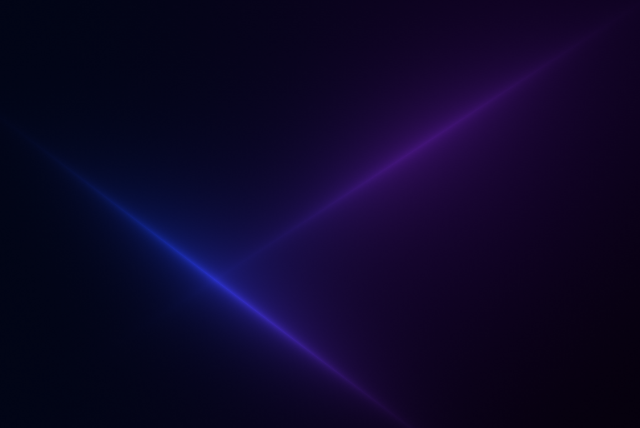
Give the GLSL for this background, as a Shadertoy shader.

```glsl
#define CROSSING vec2(0.504, 0.346)
#define BLUE_DIR vec2(0.798, -0.602)
#define VIOLET_DIR vec2(0.839, 0.544)
#define BLUE vec3(0.10, 0.24, 0.90)
#define VIOLET vec3(0.50, 0.16, 0.84)
#define NIGHT_LEFT vec3(0.006, 0.018, 0.085)
#define NIGHT_RIGHT vec3(0.048, 0.006, 0.115)
#define GRAIN 0.004

float hash(vec2 p) {
    return fract(sin(dot(p, vec2(127.1, 311.7))) * 43758.5453);
}

// Bell-shaped brightness along a beam
float envelope(float s, float center, float spread) {
    float t = (s - center) / spread;
    return exp(-t * t);
}

// Thin core plus a halo with a separate width on each side
float beamProfile(float d, float coreAmp, float coreWidth,
                  float haloAmp, float widthRight, float widthLeft) {
    float haloWidth = d > 0.0 ? widthLeft : widthRight;
    float dist = abs(d);
    return coreAmp * exp(-dist / coreWidth) + haloAmp * exp(-dist / haloWidth);
}

// Signed distance to a line through the crossing, positive on its left
float lineDistance(vec2 q, vec2 dir) {
    return dot(q, vec2(-dir.y, dir.x));
}

void mainImage(out vec4 fragColor, in vec2 fragCoord) {
    vec2 p = fragCoord / iResolution.y;
    p.x *= 1.5 * iResolution.y / iResolution.x;
    vec2 q = p - CROSSING;

    // Dark backdrop, fading toward the lower right
    vec3 color = mix(NIGHT_LEFT, NIGHT_RIGHT, smoothstep(0.0, 1.3, p.x));
    color *= 1.0 - 0.55 * smoothstep(0.6, 1.5, p.x - p.y);

    // Falling and rising beams
    float falling = envelope(dot(q, BLUE_DIR), 0.04, 0.38)
        * beamProfile(lineDistance(q, BLUE_DIR), 0.34, 0.011, 0.36, 0.075, 0.12);
    float rising = envelope(dot(q, VIOLET_DIR), 0.54, 0.42)
        * beamProfile(lineDistance(q, VIOLET_DIR), 0.13, 0.016, 0.29, 0.15, 0.12);

    // Shared hue sweep from blue to violet
    vec3 hue = mix(BLUE, VIOLET, smoothstep(0.3, 1.0, p.x));
    color += hue * (falling + rising);

    // Fine grain against banding
    color += GRAIN * (hash(floor(p * 342.0)) - 0.5);
    fragColor = vec4(clamp(color, 0.0, 1.0), 1.0);
}
```
